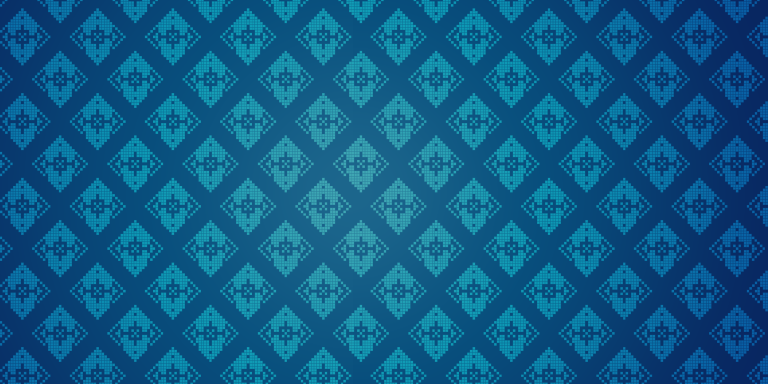
This pattern is drawn by a Shadertoy shader. Its source:

```glsl
const vec2 SPACING = vec2(0.1959, 0.2206);
const vec2 ORIGIN = vec2(0.940, 0.573);
const vec2 CELL = vec2(0.00695, 0.00710);
const vec2 GLOW_CENTER = vec2(0.92, 0.50);
const int SAMPLES = 4;

// Offset from the nearest centre of a staggered lattice
vec2 latticeOffset(vec2 p, vec2 spacing) {
    vec2 q = p / spacing;
    vec2 even = (q - round(q)) * spacing;
    vec2 odd = (q - 0.5 - round(q - 0.5)) * spacing;
    return dot(even, even) < dot(odd, odd) ? even : odd;
}

// Stitched cells of one stepped diamond: 1 is lit, 0 is empty
float stitch(vec2 cell) {
    vec2 a = abs(cell);
    float ring = a.x + a.y;
    if (ring > 10.5) return 0.0;

    bool arms = min(a.x, a.y) < 0.5 && ring > 0.5 && ring < 4.5;
    bool tips = a.x > 4.5 && a.x < 5.5 && a.y < 1.5;
    bool flower = abs(a.x - a.y) < 0.5 && a.x > 1.5 && a.x < 2.5;
    bool knots = abs(ring - 3.0) < 0.5 && min(a.x, a.y) > 0.5;
    bool buds = a.x < 0.5 && abs(a.y - 7.0) < 0.5;
    bool chevrons = a.x > 5.5 && abs(ring - 8.5) < 0.8;
    bool notches = abs(a.x - 5.0) < 0.5 && abs(cell.y + 4.5) < 0.8;

    bool empty = arms || tips || flower || knots || buds || chevrons || notches;
    return empty ? 0.0 : 1.0;
}

// Lit cells separated by fainter thread lines
float motif(vec2 p, vec2 cellSize, float gapOpacity) {
    vec2 grid = p / cellSize;
    vec2 cell = round(grid);
    vec2 edge = abs(grid - cell);
    float thread = step(max(edge.x, edge.y), 0.41);
    return stitch(cell) * mix(gapOpacity, 1.0, thread);
}

// Average of several samples inside one pixel
float smoothMotif(vec2 p, float pixel) {
    float sum = 0.0;
    for (int y = 0; y < SAMPLES; y++) {
        for (int x = 0; x < SAMPLES; x++) {
            vec2 jitter = (vec2(x, y) + 0.5) / float(SAMPLES) - 0.5;
            vec2 offset = latticeOffset(p + jitter * pixel - ORIGIN, SPACING);
            sum += motif(offset, CELL, 0.42);
        }
    }
    return sum / float(SAMPLES * SAMPLES);
}

// Three colour ramp outward from the glow
vec3 radialRamp(float d, vec3 inner, vec3 middle, vec3 outer) {
    vec3 c = mix(inner, middle, smoothstep(0.0, 0.55, d));
    return mix(c, outer, smoothstep(0.4, 1.2, d));
}

void mainImage(out vec4 fragColor, in vec2 fragCoord) {
    float pixel = 1.0 / iResolution.y;
    vec2 uv = fragCoord * pixel;
    vec2 fromGlow = uv - GLOW_CENTER;

    // The right side falls off into deeper blue
    float d = length(fromGlow) * (fromGlow.x > 0.0 ? 1.0 : 0.92);

    vec3 ground = radialRamp(d, vec3(0.11, 0.40, 0.55),
                                vec3(0.03, 0.31, 0.49),
                                vec3(0.03, 0.15, 0.38));
    vec3 thread = radialRamp(d, vec3(0.25, 0.65, 0.70),
                                vec3(0.05, 0.61, 0.71),
                                vec3(0.03, 0.36, 0.64));

    fragColor = vec4(mix(ground, thread, smoothMotif(uv, pixel)), 1.0);
}
```
